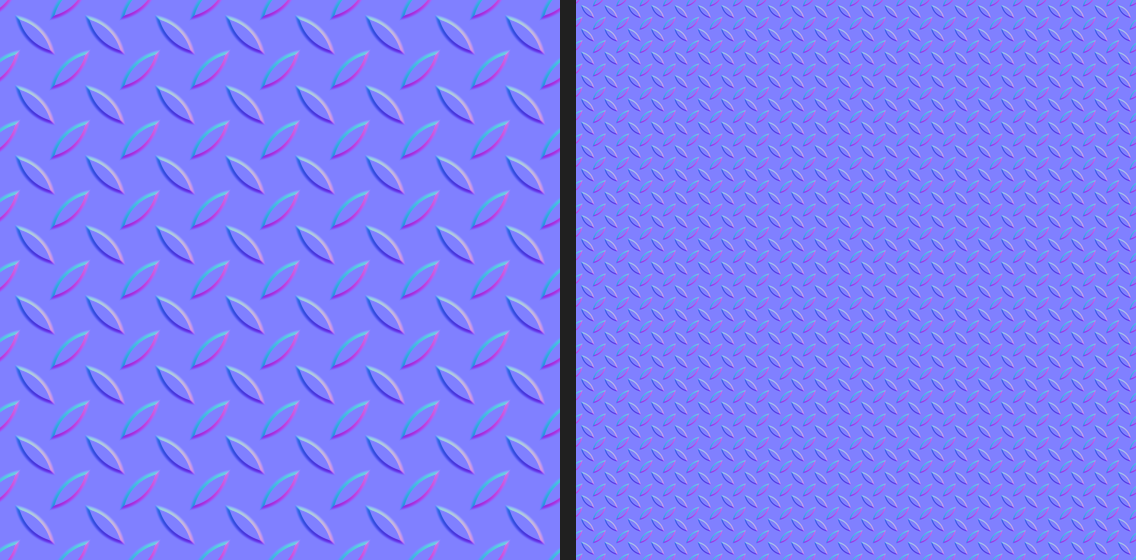
Left: one tile. Right: repeated 3 by 3.
Reproduce this texture map procedurally as a WebGL 2 fragment shader.

```glsl
#version 300 es
precision highp float;
// Tangent-space normal map of diamond tread plate: flat-topped lens studs
// in two crossed orientations on a checkered lattice. Each stud is the overlap
// of two circles, with a bevel that is steepest at the top rim and fades out.

uniform vec2 u_resolution;
out vec4 fragColor;

#define REPEATS 8.0         // lattice cells across and down
#define HALF_LENGTH 0.312   // flat top, in cells
#define HALF_WIDTH 0.083    // flat top, in cells
#define BEVEL_WIDTH 0.066   // slope around the top, in cells
#define BEVEL_SLOPE 1.15    // steepest gradient, at the rim

// Outward gradient of one stud centred at p = 0, long side along 'axis'.
vec2 studSlope(vec2 p, vec2 axis, float pixel) {
    vec2 across = vec2(-axis.y, axis.x);
    float u = dot(p, axis);
    float v = dot(p, across);

    // Lens from two arcs whose centres lie on opposite sides of the axis
    float radius = (HALF_LENGTH * HALF_LENGTH + HALF_WIDTH * HALF_WIDTH)
                 / (2.0 * HALF_WIDTH);
    vec2 fromCentre = vec2(u, abs(v) + radius - HALF_WIDTH);
    float rimDistance = length(fromCentre) - radius;

    // Arc normal, with the crease at the tips softened by a pixel
    vec2 arcNormal = normalize(fromCentre);
    float side = clamp(v / pixel, -1.0, 1.0);
    vec2 outward = axis * arcNormal.x + across * arcNormal.y * side;

    // Flat top inside the rim, fading bevel outside it
    float outside = smoothstep(-0.75 * pixel, 0.75 * pixel, rimDistance);
    float fade = 1.0 - smoothstep(0.0, BEVEL_WIDTH, rimDistance);
    return outward * (BEVEL_SLOPE * outside * fade);
}

void main() {
    vec2 cell = gl_FragCoord.xy / u_resolution * REPEATS;
    float pixel = REPEATS / min(u_resolution.x, u_resolution.y);

    // Falling studs at cell centres, rising studs at cell corners
    vec2 falling = normalize(vec2(1.0, -1.0));
    vec2 rising = normalize(vec2(1.0, 1.0));
    vec2 slope = studSlope(fract(cell) - 0.5, falling, pixel)
               + studSlope(fract(cell + 0.5) - 0.5, rising, pixel);

    // Encode the unit normal as colour
    vec3 normal = normalize(vec3(slope, 1.0));
    fragColor = vec4(normal * 0.5 + 0.5, 1.0);
}
```
